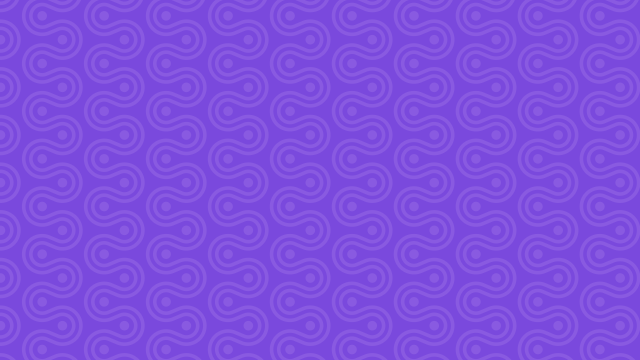
Write a Shadertoy shader that draws this pattern.

```glsl
// Columns of double-lined snakes winding around dots, tone on tone violet.

const vec3  GROUND_COLOR = vec3(0.478, 0.286, 0.867);
const vec3  LINE_COLOR   = vec3(0.537, 0.353, 0.882);

// Lengths are in pattern units; the canvas height spans UNITS_HIGH of them.
const float UNITS_HIGH   = 302.1;
const vec2  PERIOD       = vec2(52.0, 40.0);
const vec2  FIRST_DOT    = vec2(35.4, 8.8);   // a left-hand dot
const vec2  DOT_STEP     = vec2(17.0, 20.0);  // left dot to next right dot
const float DOT_RADIUS   = 4.0;
const float BEND_RADIUS  = 12.5;              // centre line of the snake
const float LINE_OFFSET  = 3.0;               // centre line to each line
const float LINE_WIDTH   = 3.0;

// Distance to the snake's centre line: two opposed bends joined by their
// inner tangent. q is measured from the midpoint between the two dots.
float snakeDistance(vec2 q) {
    vec2 bendCenter = 0.5 * DOT_STEP;
    float halfSpan = length(bendCenter);
    float halfTangent = sqrt(halfSpan * halfSpan - BEND_RADIUS * BEND_RADIUS);

    // Turn the line between the dots onto the tangent direction.
    float angle = atan(bendCenter.y, bendCenter.x) - atan(BEND_RADIUS, halfTangent);
    vec2 tangent = vec2(cos(angle), sin(angle));
    vec2 normal = vec2(-tangent.y, tangent.x);

    // Half-turn symmetry maps the left bend onto the right one.
    float along = dot(q, tangent);
    if (along < 0.0) q = -q;
    return abs(along) < halfTangent
        ? abs(dot(q, normal))
        : abs(length(q - bendCenter) - BEND_RADIUS);
}

// Signed distance to the whole motif, negative inside lines and dots.
float motifDistance(vec2 p) {
    // Repeat in columns, then mirror each row about its dots.
    float margin = 0.5 * (PERIOD.x - DOT_STEP.x);
    p -= FIRST_DOT;
    p.x = mod(p.x + margin, PERIOD.x) - margin;
    p.y = abs(mod(p.y + 0.5 * PERIOD.y, PERIOD.y) - 0.5 * PERIOD.y);

    vec2 q = p - 0.5 * DOT_STEP;
    float lines = abs(snakeDistance(q) - LINE_OFFSET) - 0.5 * LINE_WIDTH;
    float dots = min(length(p), length(p - DOT_STEP)) - DOT_RADIUS;
    return min(lines, dots);
}

void mainImage(out vec4 fragColor, in vec2 fragCoord) {
    float pixel = UNITS_HIGH / iResolution.y;
    float d = motifDistance(fragCoord * pixel);
    float coverage = clamp(0.5 - d / pixel, 0.0, 1.0);
    fragColor = vec4(mix(GROUND_COLOR, LINE_COLOR, coverage), 1.0);
}
```
